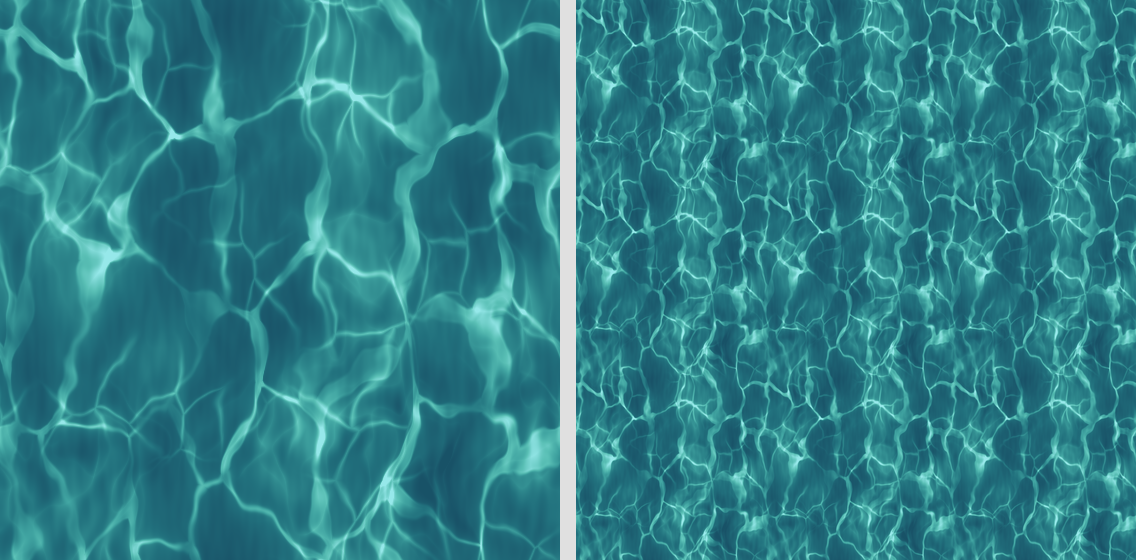
Left: one tile. Right: repeated 3 by 3.
Give the GLSL for this texture, as a Shadertoy shader.

```glsl
// Sunlit water caustics: a web of bright, webbed filaments over deep teal.
// Two warped, tall Voronoi nets give the strands; wrapping gradient noise
// varies their width and strength and adds haze, veils and vertical streaks.

const vec2 MAIN_CELLS = vec2(7.0, 4.0);    // whole counts, so everything tiles
const vec2 FINE_CELLS = vec2(11.0, 7.0);
const float CELL_JITTER = 0.92;
const float WARP_COARSE = 0.070;
const float WARP_MEDIUM = 0.028;
const float WARP_FINE = 0.007;
const float THIN_STRAND = 0.0035;          // half widths, in canvas units
const float WIDE_STRAND = 0.024;
const float FINE_STRAND = 0.0035;
const float SOFTNESS = 0.0042;
const float GLOW_REACH = 0.020;
const float BASE_TONE = 0.30;              // tones index the palette, 0 to 5
const float HAZE_BROAD = 1.9;
const float HAZE_MEDIUM = 1.3;
const float STRAND_GAIN = 1.35;
const vec3 PALETTE[6] = vec3[6](
    vec3(0.11, 0.37, 0.44), vec3(0.13, 0.44, 0.49), vec3(0.18, 0.53, 0.55),
    vec3(0.25, 0.64, 0.63), vec3(0.35, 0.75, 0.71), vec3(0.50, 0.85, 0.84));

// Random pair in 0..1 for a lattice cell that wraps after period
vec2 hash(vec2 cell, vec2 period, float seed) {
    uvec2 q = uvec2(floor(mod(cell + 0.5, period)) + 131.0 * seed);
    for (int i = 0; i < 2; i++) {
        q = q * 1664525u + 1013904223u;
        q.x += q.y * 1664525u;
        q.y += q.x * 1664525u;
        q ^= q >> 16u;
    }
    return vec2(q >> 8u) / exp2(24.0);
}

float corner(vec2 cell, vec2 offset, vec2 f, vec2 period, float seed) {
    float angle = 6.2832 * hash(cell + offset, period, seed).x;
    return dot(vec2(cos(angle), sin(angle)), f - offset);
}

// Gradient noise with freq whole waves across the canvas
float noise(vec2 uv, vec2 freq, float seed) {
    vec2 p = uv * freq, i = floor(p), f = p - i;
    vec2 u = f * f * f * (f * (f * 6.0 - 15.0) + 10.0);
    vec2 e = vec2(1.0, 0.0);
    return mix(mix(corner(i, e.yy, f, freq, seed), corner(i, e.xy, f, freq, seed), u.x),
               mix(corner(i, e.yx, f, freq, seed), corner(i, e.xx, f, freq, seed), u.x), u.y);
}

vec2 noise2(vec2 uv, vec2 freq, float seed) {
    return vec2(noise(uv, freq, seed), noise(uv, freq, seed + 1.0));
}

// x: canvas distance to the nearest cell wall, y: closeness to a wall junction
vec2 cellNet(vec2 uv, vec2 cells, float seed) {
    vec2 p = uv * cells, base = floor(p), nearest = vec2(0.0);
    vec3 ranked = vec3(9.0);
    for (int y = -2; y <= 2; y++)
    for (int x = -2; x <= 2; x++) {
        vec2 cell = base + vec2(x, y);
        vec2 site = cell + 0.5 + CELL_JITTER * (hash(cell, cells, seed) - 0.5) - p;
        float d = length(site);
        if (d < ranked.x) { ranked = vec3(d, ranked.xy); nearest = site; }
        else if (d < ranked.y) ranked = vec3(ranked.x, d, ranked.y);
        else ranked.z = min(ranked.z, d);
    }
    float wall = 1.0;
    for (int y = -2; y <= 2; y++)
    for (int x = -2; x <= 2; x++) {
        vec2 cell = base + vec2(x, y);
        vec2 site = cell + 0.5 + CELL_JITTER * (hash(cell, cells, seed) - 0.5) - p;
        vec2 across = site - nearest;
        if (dot(across, across) > 1e-4)
            wall = min(wall, dot(0.5 * (site + nearest), across) / length(across * cells));
    }
    return vec2(wall, 1.0 - smoothstep(0.0, 0.35, ranked.z - ranked.x));
}

float ridge(float n, float sharpness) {
    return pow(1.0 - min(abs(n) * 2.2, 1.0), sharpness);
}

vec3 waterColour(float tone) {
    float t = clamp(tone, -0.7, 5.6);
    int k = int(clamp(floor(t), 0.0, 4.0));
    return mix(PALETTE[k], PALETTE[k + 1], t - float(k));
}

void mainImage(out vec4 fragColor, in vec2 fragCoord) {
    vec2 uv = fragCoord / iResolution.xy;
    vec2 warped = uv + WARP_COARSE * noise2(uv, vec2(5.0, 4.0), 1.0)
                     + WARP_MEDIUM * noise2(uv, vec2(15.0, 10.0), 3.0)
                     + WARP_FINE * noise2(uv, vec2(36.0, 24.0), 21.0);

    // Deep water: broad haze and faint vertical streaks
    float streaks = noise(uv, vec2(72.0, 14.0), 5.0);
    float cloud = noise(uv, vec2(4.0, 3.0), 6.0);
    float haze = HAZE_BROAD * cloud + HAZE_MEDIUM * noise(warped, vec2(9.0, 6.0), 7.0);
    float tone = BASE_TONE + haze + 0.45 * streaks;

    // Soft veils of folded light
    float veilMask = smoothstep(-0.3, 0.4, noise(uv, vec2(4.0, 3.0), 8.0) + 0.5 * cloud);
    tone += veilMask * (1.1 * ridge(noise(warped, vec2(8.0, 4.0), 9.0), 4.0)
                      + 0.9 * ridge(noise(warped, vec2(15.0, 8.0), 10.0), 4.0)
                      + 1.5 * noise(warped, vec2(24.0, 13.0), 22.0));

    // Main strands: thin lines that swell into sheets with bright rims
    vec2 net = cellNet(warped, MAIN_CELLS, 11.0);
    float swell = smoothstep(-0.1, 0.5, noise(uv, vec2(9.0, 7.0), 12.0)
                + 0.25 * net.y + 0.3 * noise(uv, vec2(26.0, 18.0), 23.0));
    float width = mix(THIN_STRAND, WIDE_STRAND, swell);
    float strength = mix(0.35, 1.0, smoothstep(-0.35, 0.15, noise(uv, vec2(5.0, 4.0), 13.0)));
    float body = 1.0 - smoothstep(width - SOFTNESS, width + SOFTNESS, net.x);
    float rim = exp(-pow((net.x - width) / SOFTNESS, 2.0));
    float mottle = noise(warped, vec2(34.0, 20.0), 14.0);
    tone += STRAND_GAIN * strength * (0.95 * exp(-net.x / GLOW_REACH)
          + body * (1.5 + 1.6 * mottle) + 0.4 * rim);

    // Fine strands, present only in patches
    vec2 fine = cellNet(warped + 0.02 * noise2(uv, vec2(9.0, 7.0), 15.0), FINE_CELLS, 17.0);
    float patches = smoothstep(-0.15, 0.3, noise(uv, vec2(4.0, 5.0), 18.0));
    float thread = 1.0 - smoothstep(FINE_STRAND - SOFTNESS, FINE_STRAND + SOFTNESS, fine.x);
    tone += patches * (1.5 * thread + 0.9 * exp(-fine.x / 0.012));

    // Glints where strands join
    float glint = smoothstep(0.05, 0.4, noise(uv, vec2(24.0, 17.0), 19.0));
    tone += 1.8 * glint * body * net.y * strength;

    fragColor = vec4(waterColour(tone), 1.0);
}
```
